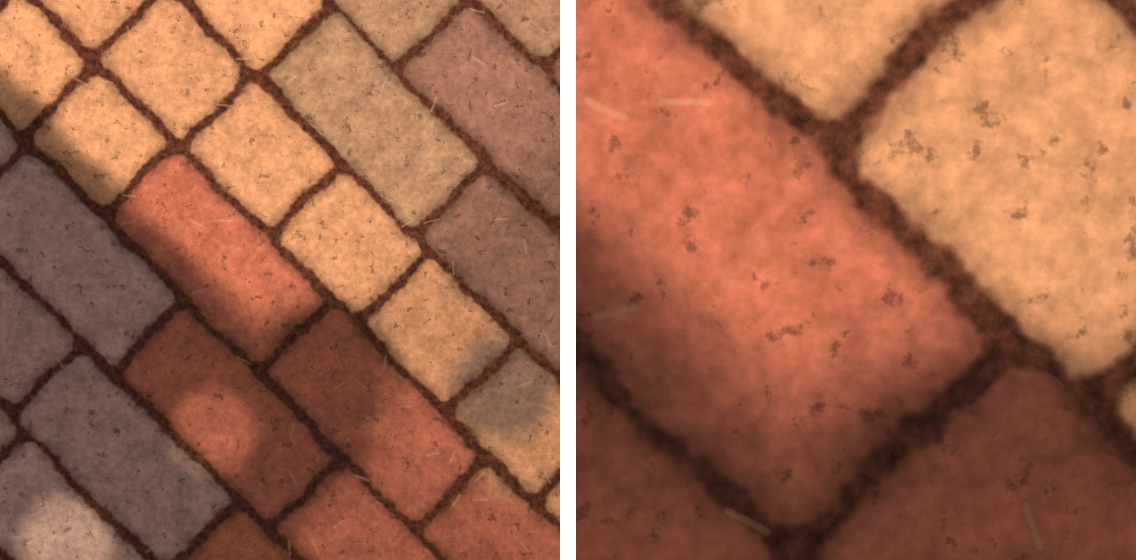
Left, the full canvas; right, a detail of the centre.
Give the GLSL for this texture, as a three.js fragment shader.

```glsl
varying vec2 vUv;

const float ROW_PITCH = 0.1855;
const float ROW_ORIGIN = 0.0414;
const float BRICK_LENGTH = 0.396;
const float SHORT_LENGTH = 0.2237;
const float JOINT_HALF = 0.0085;

const vec3 ORANGE = vec3(0.94, 0.64, 0.44);
const vec3 RED = vec3(0.82, 0.45, 0.33);
const vec3 BROWN = vec3(0.70, 0.47, 0.38);
const vec3 OLIVE = vec3(0.74, 0.54, 0.39);
const vec3 GREY = vec3(0.85, 0.65, 0.55);
const vec3 MORTAR = vec3(0.40, 0.22, 0.155);
const vec3 STRAW = vec3(0.95, 0.72, 0.55);
const vec3 SHADE = vec3(0.52, 0.52, 0.54);

float hash(vec2 p) {
  vec3 q = fract(vec3(p.xyx) * 0.1031);
  q += dot(q, q.yzx + 33.33);
  return fract((q.x + q.y) * q.z);
}

vec2 gradient(vec2 cell) {
  float angle = 6.2832 * hash(cell);
  return vec2(cos(angle), sin(angle));
}

float noise(vec2 p) {
  vec2 i = floor(p), f = fract(p);
  vec2 w = f * f * f * (f * (f * 6.0 - 15.0) + 10.0);
  vec2 e = vec2(1.0, 0.0);
  float low = mix(dot(gradient(i), f), dot(gradient(i + e), f - e), w.x);
  float high = mix(dot(gradient(i + e.yx), f - e.yx), dot(gradient(i + 1.0), f - 1.0), w.x);
  return mix(low, high, w.y);
}

float fbm(vec2 p) {
  float sum = 0.0, amp = 0.6;
  for (int i = 0; i < 4; i++) {
    sum += amp * noise(p);
    p = p * 2.1 + 17.3;
    amp *= 0.6;
  }
  return sum;
}

float spot(vec2 p, vec2 centre, float radius) {
  return 1.0 - smoothstep(radius * 0.5, radius, length(p - centre));
}

float roundedBox(vec2 p, vec2 halfSize, float radius) {
  vec2 d = abs(p) - halfSize + radius;
  return length(max(d, 0.0)) + min(max(d.x, d.y), 0.0) - radius;
}

// Diagonal axes: x along the courses, y across them
vec2 toCourse(vec2 p) {
  return vec2(p.x + 1.0 - p.y, p.x - 1.0 + p.y) * 0.70711;
}

vec2 fromCourse(vec2 q) {
  return vec2(q.x + q.y, 1.41421 - q.x + q.y) * 0.70711;
}

float courseOffset(float row) {
  vec4 below = vec4(equal(vec4(-4.0, -3.0, -2.0, -1.0), vec4(row)));
  vec4 above = vec4(equal(vec4(0.0, 1.0, 2.0, 3.0), vec4(row)));
  return dot(below, vec4(0.184, 0.140, 0.216, 0.005)) + dot(above, vec4(0.189, 0.030, 0.193, 0.378));
}

vec3 brickColour(vec2 centre, float row, float isShort, float seed) {
  vec3 tone = mix(BROWN, OLIVE, seed);
  tone = mix(tone, RED, step(row, -0.5));
  tone = mix(tone, GREY, 1.0 - smoothstep(0.26, 0.36, centre.x));
  tone = mix(tone, ORANGE, isShort);
  return tone * (0.95 + 0.1 * seed);
}

// Sun from the upper right, broken by shadow and loose patches
float sunlight(vec2 p, vec2 q) {
  float edge = q.y + 0.02 * noise(p * 9.0);
  float sun = smoothstep(-0.115, -0.06, edge);
  sun *= mix(1.0, 0.62, smoothstep(0.76, 0.95, q.x));
  sun *= 1.0 - spot(p, vec2(0.57, 0.33), 0.18);
  float corner = smoothstep(1.01, 1.08, q.x) * smoothstep(-0.36, -0.28, q.y);
  sun = max(sun, 0.5 * corner);
  sun = max(sun, 0.6 * spot(p, vec2(0.38, 0.23), 0.10));
  return max(sun, 0.65 * spot(p, vec2(0.12, 0.03), 0.11));
}

float straw(vec2 p, float scale) {
  vec2 cell = floor(p * scale);
  vec2 d = fract(p * scale) - 0.5;
  vec2 dir = gradient(cell + 7.0);
  float along = clamp(dot(d, dir), -0.28, 0.28);
  float line = 1.0 - smoothstep(0.02, 0.08, length(d - dir * along));
  return line * step(0.84, hash(cell + 41.0));
}

void main() {
  vec2 p = vUv;
  vec2 wobble = vec2(noise(p * 13.0), noise(p * 13.0 + 50.0));
  vec2 q = toCourse(p) + 0.010 * wobble;

  // Brick layout
  float row = floor((q.y - ROW_ORIGIN) / ROW_PITCH);
  float pitch = abs(row) < 0.5 ? SHORT_LENGTH : BRICK_LENGTH;
  float start = courseOffset(row);
  float index = floor((q.x - start) / pitch);
  float isShort = step(abs(row), 0.5);
  if (abs(abs(row) - 1.0) < 0.5 && index == 0.0) {
    pitch *= 0.5;
    index = floor((q.x - start) / pitch);
    isShort = 1.0;
  }
  vec2 middle = vec2(start + (index + 0.5) * pitch, ROW_ORIGIN + (row + 0.5) * ROW_PITCH);
  float seed = hash(vec2(index, row) + 23.0);
  vec2 local = q - middle;
  local.y += local.x * (seed - 0.5) * 0.06;
  float d = roundedBox(local, vec2(pitch, ROW_PITCH) * 0.5 - JOINT_HALF, 0.018);
  d += 0.006 * noise(p * 42.0) + 0.003 * noise(p * 110.0);

  // Weathered faces
  float grain = fbm(p * 24.0 + seed * 30.0);
  float grit = fbm(p * 85.0);
  vec3 face = brickColour(fromCourse(middle), row, isShort, seed);
  face = mix(face, ORANGE, 0.8 * spot(p, vec2(0.94, 0.19), 0.12));
  face = mix(face, GREY * 0.65, 0.75 * spot(p, vec2(0.90, 0.31), 0.12));
  face *= 1.0 + 0.24 * grain + 0.20 * grit;
  face *= 1.0 - 0.28 * smoothstep(0.18, 0.48, fbm(p * 46.0 + 9.0));
  face *= 1.0 - 0.18 * smoothstep(-0.020, 0.0, d);

  // Joints, debris and light
  vec3 joint = MORTAR * (1.0 + 0.7 * grit);
  vec3 colour = mix(face, joint, smoothstep(-0.004, 0.005, d));
  colour = mix(colour, STRAW, 0.35 * straw(p + 0.01 * wobble, 24.0));
  colour *= mix(SHADE, vec3(1.0), sunlight(p, toCourse(p)));
  gl_FragColor = vec4(clamp(colour, 0.0, 1.0), 1.0);
}
```
